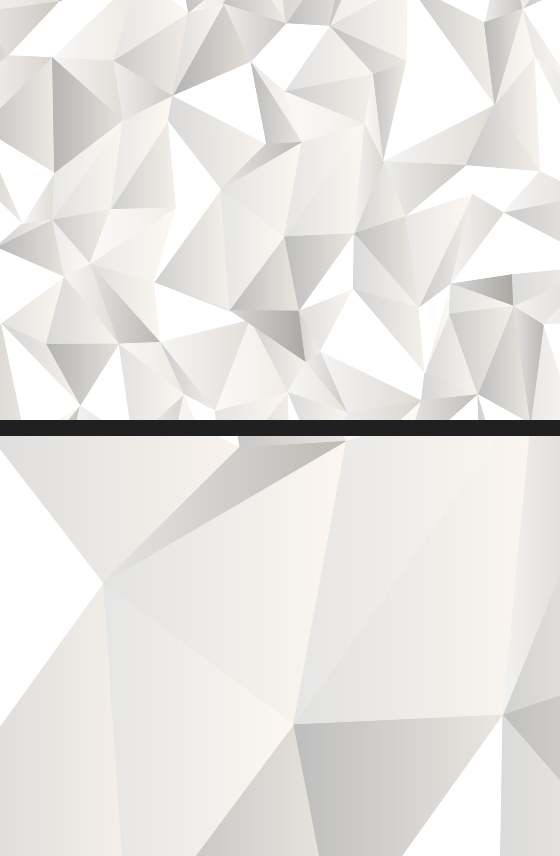
Top: the whole. Bottom: its middle third, enlarged.
Reproduce this background procedurally as a Shadertoy shader.

```glsl
const vec2 CELL = vec2(0.138, 0.166); // mean facet spacing, in canvas heights
const float JITTER = 0.88;         // random spread of each corner, in cells
const float WARP = 0.80;           // smooth drift that varies the facet sizes
const float WARP_SCALE = 0.31;
const float WHITE_SHARE = 0.21;
const float DARK_LEVEL = 0.725;
const float LIGHT_LEVEL = 0.958;
const float LEVEL_CURVE = 0.46;    // below 1 favours light facets
const float DARK_SPAN = 0.090;     // half range of the shading in a facet
const float LIGHT_SPAN = 0.022;
const float EDGE_PIXELS = 1.0;
const vec3 COOL = vec3(1.000, 0.999, 0.997);
const vec3 WARM = vec3(1.018, 0.997, 0.974);
const vec2 SEED = vec2(23.0, 41.0);
const int REACH = 2;               // neighbour cells searched on each side
const int SIDE = 2 * REACH + 2;    // corners along one side of the search

vec2 hash2(vec2 p) {
    vec3 q = fract(vec3(p.xyx) * vec3(0.1031, 0.1030, 0.0973));
    q += dot(q, q.yzx + 33.33);
    return fract((q.xx + q.yz) * q.zy);
}

float cornerGradient(vec2 cell, vec2 offset) {
    return dot(hash2(cell) * 2.0 - 1.0, offset);
}

float gradientNoise(vec2 p) {
    vec2 i = floor(p), f = p - i;
    vec2 u = f * f * f * (f * (f * 6.0 - 15.0) + 10.0);
    vec2 e = vec2(1.0, 0.0);
    float low = mix(cornerGradient(i, f), cornerGradient(i + e, f - e), u.x);
    float high = mix(cornerGradient(i + e.yx, f - e.yx), cornerGradient(i + 1.0, f - 1.0), u.x);
    return mix(low, high, u.y);
}

// Mesh corner in canvas heights
vec2 meshCorner(vec2 id) {
    vec2 q = id * WARP_SCALE;
    vec2 drift = vec2(gradientNoise(q + 7.3), gradientNoise(q + 61.7));
    return (id - SEED + (hash2(id) - 0.5) * JITTER + drift * WARP) * CELL;
}

float cross2(vec2 a, vec2 b) { return a.x * b.y - a.y * b.x; }

float segmentSquared(vec2 p, vec2 a, vec2 b) {
    vec2 ab = b - a, ap = p - a;
    vec2 d = ap - ab * clamp(dot(ap, ab) / max(dot(ab, ab), 1e-7), 0.0, 1.0);
    return dot(d, d);
}

// Signed distance, negative inside, for either winding
float triangleDistance(vec2 p, vec2 a, vec2 b, vec2 c) {
    float d = sqrt(min(segmentSquared(p, a, b), min(segmentSquared(p, b, c), segmentSquared(p, c, a))));
    vec3 s = vec3(cross2(b - a, p - a), cross2(c - b, p - b), cross2(a - c, p - c));
    bool inside = all(greaterThan(s, vec3(0.0))) || all(lessThan(s, vec3(0.0)));
    return inside ? -d : d;
}

// Flat white, or a sideways ramp from cool to warm grey
vec3 facetColour(vec2 p, vec2 a, vec2 b, vec2 c, vec2 id, float part) {
    vec2 rnd = hash2(id * 2.0 + 311.0 + part * 97.0);
    float tone = fract(dot(id, vec2(0.7549, 0.5698)) + part * 0.382 + rnd.x * 0.4);
    if (tone > 1.0 - WHITE_SHARE) return vec3(1.0);
    tone /= 1.0 - WHITE_SHARE;
    float left = min(a.x, min(b.x, c.x)), right = max(a.x, max(b.x, c.x));
    float t = clamp((p.x - left) / max(right - left, 1e-4), 0.0, 1.0);
    float level = mix(DARK_LEVEL, LIGHT_LEVEL, pow(tone, LEVEL_CURVE));
    float span = mix(DARK_SPAN, LIGHT_SPAN, tone) * (rnd.y < 0.3 ? -1.0 : 1.0);
    return min((level + span * (2.0 * t - 1.0)) * mix(COOL, WARM, t), 1.0);
}

void paintFacet(inout vec3 col, vec2 p, vec2 a, vec2 b, vec2 c, vec2 id, float part, float edge) {
    float d = triangleDistance(p, a, b, c);
    if (d < edge) {
        float cover = 1.0 - smoothstep(0.0, edge, d);
        col = mix(col, facetColour(p, a, b, c, id, part), cover);
    }
}

void mainImage(out vec4 fragColor, in vec2 fragCoord) {
    vec2 p = fragCoord / iResolution.y;
    float edge = EDGE_PIXELS / iResolution.y;
    vec2 base = floor(p / CELL + SEED) - float(REACH);

    // Corners of the irregular mesh around this point
    vec2 corners[SIDE * SIDE];
    for (int j = 0; j < SIDE; j++)
        for (int i = 0; i < SIDE; i++)
            corners[j * SIDE + i] = meshCorner(base + vec2(i, j));

    // Two facets per cell, split along a random diagonal
    vec3 col = vec3(0.94, 0.93, 0.92);
    for (int j = 0; j < SIDE - 1; j++)
        for (int i = 0; i < SIDE - 1; i++) {
            int k = j * SIDE + i;
            vec2 id = base + vec2(i, j);
            vec2 a = corners[k], b = corners[k + 1];
            vec2 c = corners[k + SIDE + 1], d = corners[k + SIDE];
            if (hash2(id + 151.0).x < 0.5) {
                paintFacet(col, p, a, b, c, id, 0.0, edge);
                paintFacet(col, p, a, c, d, id, 1.0, edge);
            } else {
                paintFacet(col, p, a, b, d, id, 0.0, edge);
                paintFacet(col, p, b, c, d, id, 1.0, edge);
            }
        }
    fragColor = vec4(col, 1.0);
}
```
